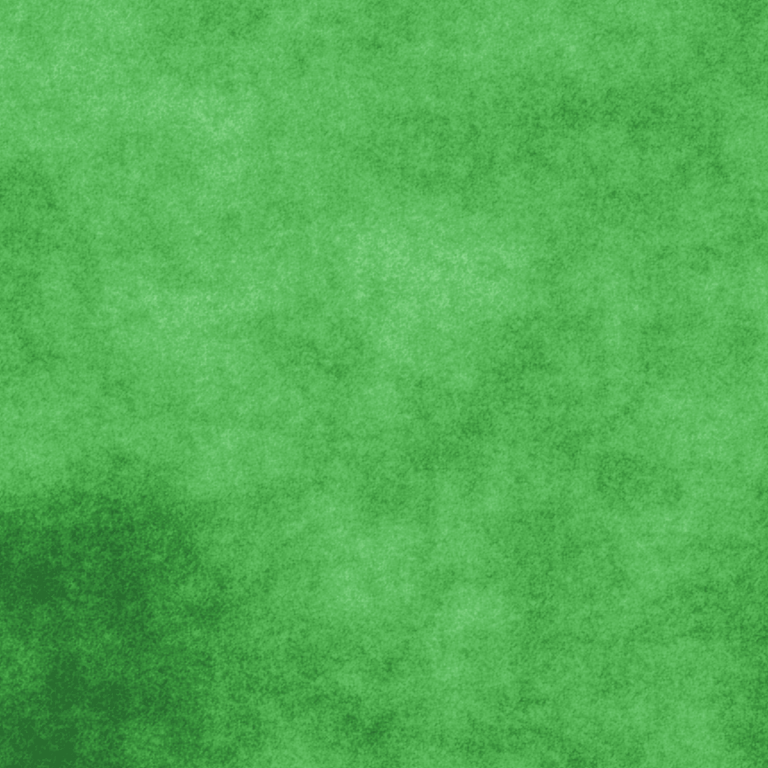
Write a WebGL 2 fragment shader that draws this texture.

```glsl
#version 300 es
precision highp float;

uniform vec2 u_resolution;
out vec4 fragColor;

// Integer hash of a lattice cell, from -1 to 1
float hashCell(vec2 cell, uint seed) {
  uvec2 q = uvec2(ivec2(cell));
  uint h = q.x * 1597u + q.y * 51749u + seed * 9781u;
  h = h * 74779u + 28411u;
  h = ((h >> ((h >> 28u) + 4u)) ^ h) * 27737u;
  h ^= h >> 15u;
  h *= 73939u;
  h ^= h >> 13u;
  return float(h & 65535u) / 32767.5 - 1.0;
}

// Smooth value noise, from -1 to 1
float valueNoise(vec2 p, uint seed) {
  vec2 cell = floor(p);
  vec2 f = p - cell;
  vec2 w = f * f * (3.0 - 2.0 * f);
  float low = mix(hashCell(cell, seed), hashCell(cell + vec2(1, 0), seed), w.x);
  float high = mix(hashCell(cell + vec2(0, 1), seed), hashCell(cell + vec2(1, 1), seed), w.x);
  return mix(low, high, w.y);
}

// Rotated octaves; a high gain gives crumbly patches
float fractalNoise(vec2 p, int octaves, float gain, uint seed) {
  const mat2 turn = mat2(0.8, 0.6, -0.6, 0.8);
  float sum = 0.0;
  float amplitude = 1.0;
  for (int i = 0; i < octaves; i++) {
    sum += amplitude * valueNoise(p, seed + uint(i));
    p = turn * p * 2.07;
    amplitude *= gain;
  }
  return sum;
}

// Soft elliptical patch
float patchMask(vec2 p, vec2 center, vec2 radius) {
  vec2 d = (p - center) / radius;
  return exp(-dot(d, d));
}

// Broad light and shade across the cloth
float broadShade(vec2 p) {
  float shade = 3.0;
  shade -= 2.7 * smoothstep(0.42, 0.27, p.y) * smoothstep(0.46, 0.06, p.x);
  shade -= 0.9 * patchMask(p, vec2(0.40, 0.12), vec2(0.15, 0.12));
  shade -= 1.9 * patchMask(p, vec2(1.02, 0.12), vec2(0.13, 0.17));
  shade -= 0.6 * patchMask(p, vec2(0.72, 0.86), vec2(0.32, 0.13));
  shade -= 0.7 * patchMask(p, vec2(0.00, 0.60), vec2(0.08, 0.16));
  shade += 0.8 * patchMask(p, vec2(0.50, 0.63), vec2(0.40, 0.10));
  shade += 0.9 * patchMask(p, vec2(0.93, 0.50), vec2(0.15, 0.13));
  shade += 0.7 * patchMask(p, vec2(0.27, 0.43), vec2(0.10, 0.07));
  shade += 0.4 * patchMask(p, vec2(0.20, 0.84), vec2(0.22, 0.12));
  return shade;
}

// Ramp from deep to pale green, running on slightly past both ends
vec3 greenRamp(float tone) {
  vec3 greens[6] = vec3[6](
    vec3(0.18, 0.48, 0.20), vec3(0.22, 0.57, 0.23), vec3(0.29, 0.66, 0.29),
    vec3(0.35, 0.72, 0.35), vec3(0.40, 0.76, 0.41), vec3(0.48, 0.81, 0.49));
  float t = clamp(tone, -0.6, 5.8);
  int i = int(clamp(floor(t), 0.0, 4.0));
  return mix(greens[i], greens[i + 1], t - float(i));
}

void main() {
  vec2 p = gl_FragCoord.xy / u_resolution;

  // Ragged edges for the broad shading
  vec2 warp = vec2(fractalNoise(p * 7.0, 4, 0.6, 11u), fractalNoise(p * 7.0, 4, 0.6, 31u));
  float tone = broadShade(p + 0.025 * warp);

  // Worn mottling
  tone += 0.72 * fractalNoise(p * vec2(4.5, 5.5) + 3.7, 6, 0.82, 51u);

  // Faint streaks along and across the weave
  tone += 0.22 * valueNoise(p * vec2(8.0, 65.0) + warp, 71u);
  tone += 0.22 * valueNoise(p * vec2(75.0, 11.0) + warp, 72u);

  // Fine fibrous grain
  vec2 slanted = mat2(0.8, 0.6, -0.6, 0.8) * p;
  tone += 0.75 * valueNoise(slanted * vec2(390.0, 310.0), 81u);
  tone += 0.55 * valueNoise(p * vec2(430.0, 470.0), 82u);
  tone += 0.35 * valueNoise(slanted * 190.0, 83u);

  fragColor = vec4(greenRamp(tone), 1.0);
}
```
